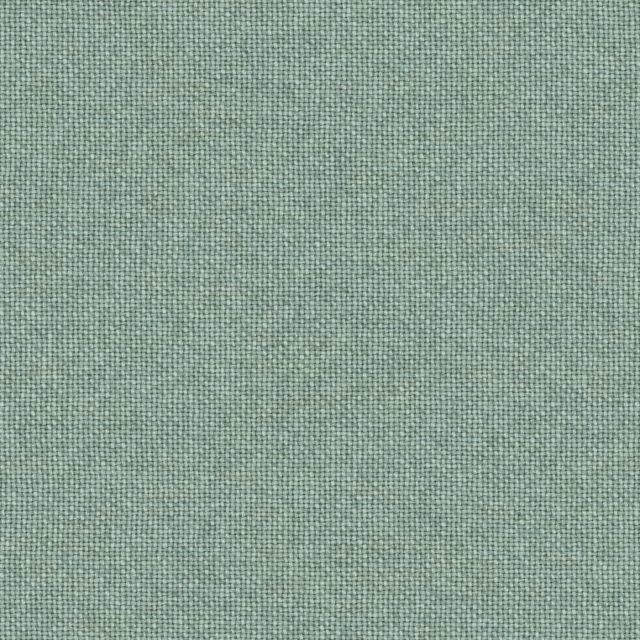
Reproduce this texture procedurally as a WebGL 2 fragment shader.

```glsl
#version 300 es
precision highp float;
// Plain-weave linen in grey green: warp and weft threads alternate over and under.
// Each thread is a rounded height profile that bends along its length; the higher
// one is shaded, then varied by yarn, by float, by fibre and by faint slow mottling.

uniform vec2 u_resolution;
out vec4 fragColor;

const vec2 THREADS = vec2(122.0, 142.0);      // threads across and down
const vec3 SHADOW = vec3(0.25, 0.325, 0.275); // gaps between threads
const vec3 BODY = vec3(0.57, 0.65, 0.60);
const vec3 LIGHT = vec3(0.75, 0.82, 0.785);   // tops of the floats
const vec3 BLUE_TINT = vec3(-0.014, 0.003, 0.018);
const vec3 OLIVE_TINT = vec3(0.003, 0.0, -0.010);
const float WARP_HALF = 0.46;   // half widths of the threads, in cells
const float WEFT_HALF = 0.51;
const float ROUNDNESS = 2.5;    // exponent of the profile across a thread
const float BEND = 0.50;        // rise and fall of the threads
const float TWIST = 0.24;       // lean of each float out of its thread line
const float WARP_GAIN = 0.035;  // warp floats are lighter, weft floats darker
const float ROW_TILT = 0.010;   // rows fall slightly to the right
const float SWAY = 0.20;        // wandering of the threads, in cells
const float RELIEF = 0.26;      // contrast of the height shading
const float MEAN_HEIGHT = 1.05;
const float BASE_TONE = 0.564;
const float PI = 3.14159265;
const int SAMPLES = 3;          // antialiasing grid per side

float hash(vec2 p) {
    vec3 q = fract(vec3(p.xyx) * 0.1031);
    q += dot(q, q.yzx + 33.33);
    return fract((q.x + q.y) * q.z);
}

float noise(vec2 p) {
    vec2 i = floor(p), f = fract(p);
    f = f * f * (3.0 - 2.0 * f);
    return mix(mix(hash(i), hash(i + vec2(1, 0)), f.x),
               mix(hash(i + vec2(0, 1)), hash(i + vec2(1, 1)), f.x), f.y);
}

// Noise centred on zero, from -1 to 1
float signedNoise(vec2 p) {
    return 2.0 * noise(p) - 1.0;
}

// Height of one thread: round across, rising or dipping along
float threadHeight(float across, float along, float halfWidth, float side) {
    float r = abs(across) / halfWidth;
    return 1.0 - pow(r, ROUNDNESS) + side * BEND * cos(PI * along);
}

vec3 toneColor(float tone) {
    return tone < BODY.r
        ? mix(SHADOW, BODY, clamp((tone - SHADOW.r) / (BODY.r - SHADOW.r), 0.0, 1.0))
        : mix(BODY, LIGHT, clamp((tone - BODY.r) / (LIGHT.r - BODY.r), 0.0, 1.0));
}

vec3 weave(vec2 uv) {
    // Slight drift and wobble keep the grid from being exact
    vec2 sway = vec2(signedNoise(uv * vec2(5.0, 9.0) + 3.0),
                     signedNoise(uv * vec2(6.0, 5.0) + 41.0));
    vec2 wobble = vec2(signedNoise(uv * 90.0 + 17.0), signedNoise(uv * 90.0 + 83.0));
    vec2 tilted = uv + vec2(0.0, ROW_TILT * uv.x);
    vec2 q = tilted * THREADS + SWAY * sway + 0.12 * wobble;
    vec2 cell = floor(q);
    vec2 u = q - cell - 0.5;
    float side = mod(cell.x + cell.y, 2.0) < 0.5 ? 1.0 : -1.0;

    // Uneven yarn: thickness changes along each thread
    float warpYarn = signedNoise(vec2(cell.x * 7.0 + 5.0, uv.y * 45.0));
    float weftYarn = signedNoise(vec2(uv.x * 36.0, cell.y * 7.0 + 300.0));
    float lean = 0.5 * TWIST * sin(2.0 * PI * u.x) * cos(PI * u.y);
    float rise = 0.5 * TWIST * sin(2.0 * PI * u.y) * cos(PI * u.x);
    float warp = threadHeight(u.x + rise, u.y, WARP_HALF * (1.0 + 0.10 * warpYarn), side);
    float weft = threadHeight(u.y - lean, u.x, WEFT_HALF * (1.0 + 0.10 * weftYarn), -side);
    bool warpOnTop = warp > weft;
    float tone = BASE_TONE + RELIEF * (max(warp, weft) - MEAN_HEIGHT);

    // Crease where one thread passes under the other
    tone -= 0.05 * (1.0 - smoothstep(0.0, 0.25, abs(warp - weft)));

    // Brightness of each yarn, of each float and of the fibres
    tone += warpOnTop ? WARP_GAIN + 0.010 * warpYarn : 0.010 * weftYarn - WARP_GAIN;
    tone += 0.070 * (hash(cell + 19.0) - 0.5);
    vec2 fibreScale = warpOnTop ? vec2(5.0, 1.7) : vec2(1.7, 5.0);
    tone += 0.085 * signedNoise(q * fibreScale + 7.0);

    // Glints on a few floats, deep pinholes at some crossings
    float glint = step(0.92, hash(cell + 211.0));
    tone += 0.12 * glint * (1.0 - smoothstep(0.05, 0.38, length(u)));
    vec2 crossing = floor(q + 0.5);
    float hole = 1.0 - smoothstep(0.10, 0.32, length((q - crossing) * vec2(0.75, 1.2)));
    tone -= 0.13 * hole * hash(crossing + 131.0);

    // Short slubs and faint mottling, stretched along the weft
    float slub = noise(vec2(uv.x * 18.0 + 60.0, cell.y * 5.0));
    tone -= 0.020 * smoothstep(0.82, 0.96, slub);
    tone += 0.003 * signedNoise(uv * vec2(3.0, 16.0) + 29.0);

    float blue = smoothstep(0.45, 0.9, noise(vec2(uv.x * 30.0, cell.y * 0.8 + 90.0)));
    float olive = smoothstep(0.5, 0.9, noise(uv * vec2(16.0, 60.0) + 150.0));
    blue *= 0.3 + 0.7 * hash(cell + 57.0);
    return toneColor(tone) + BLUE_TINT * blue + OLIVE_TINT * olive;
}

void main() {
    vec3 sum = vec3(0.0);
    for (int y = 0; y < SAMPLES; y++) {
        for (int x = 0; x < SAMPLES; x++) {
            vec2 offset = (vec2(x, y) + 0.5) / float(SAMPLES) - 0.5;
            sum += weave((gl_FragCoord.xy + offset) / u_resolution);
        }
    }
    fragColor = vec4(sum / float(SAMPLES * SAMPLES), 1.0);
}
```
